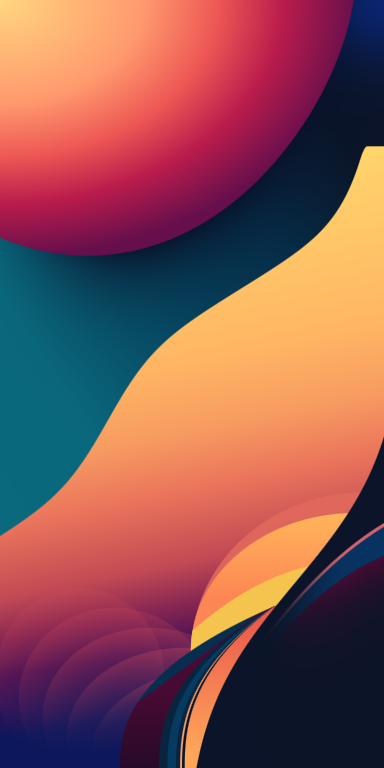
Reproduce this background procedurally as a Shadertoy shader.

```glsl
// Abstract poster: a glowing disc over teal, a golden wave, soft hills and dark petals.

#define NAVY vec3(0.045, 0.08, 0.155)
#define TEAL vec3(0.04, 0.41, 0.49)
#define GOLD vec3(1.0, 0.83, 0.42)
#define CORAL vec3(0.92, 0.46, 0.36)
#define PLUM vec3(0.28, 0.04, 0.20)
#define INDIGO vec3(0.05, 0.09, 0.36)
#define DISC_CENTRE vec2(0.221, -0.052)
#define PETAL_TIP vec2(0.716, 1.578)
#define PETAL_LENGTH 0.422
#define HILLS 5

// Smooth coverage of the region where d is negative
float cover(float d) {
    return clamp(0.5 - d / max(fwidth(d), 1e-5), 0.0, 1.0);
}

// Adds one stop to a colour ramp
vec3 stop(vec3 colour, vec3 next, float from, float to, float t) {
    return mix(colour, next, clamp((t - from) / (to - from), 0.0, 1.0));
}

float ellipse(vec2 p, vec2 centre, vec2 radius) {
    return length((p - centre) / radius) - 1.0;
}

float discDistance(vec2 p) {
    vec2 q = p - DISC_CENTRE;
    float angle = atan(q.y, q.x);
    return length(q) - 0.70 + 0.018 * cos(3.33 * (angle - 0.58));
}

// Height of the wave crest, measured down from the top
float waveCrest(float x) {
    float y = 1.263 - 0.6 * x - 0.135 * tanh((x - 0.281) / 0.117);
    y -= 0.13 * exp((x - 0.93) / 0.057);
    float top = 0.381, blend = 0.035;
    float h = max(blend - abs(y - top), 0.0) / blend;
    return max(y, top) + h * h * blend * 0.25;
}

// Petals share a tip and spread to the given width at the bottom
float petal(vec2 p, float width) {
    float s = clamp((p.y - PETAL_TIP.y) / PETAL_LENGTH, 0.0, 1.0);
    return PETAL_TIP.x - p.x - width * (1.0 - pow(1.0 - s, 2.4));
}

vec3 backdrop(vec2 p, float disc) {
    float t = p.x - 0.6 * p.y;
    vec3 c = stop(TEAL, vec3(0.02, 0.27, 0.38), -0.45, 0.05, t);
    c = stop(c, vec3(0.02, 0.20, 0.31), 0.05, 0.34, t);
    c = stop(c, NAVY, 0.34, 0.68, t);
    float shadow = exp(-max(disc, 0.0) / 0.11) * smoothstep(-0.1, 0.4, p.x);
    c = mix(c, vec3(0.03, 0.07, 0.16), 0.9 * shadow);
    float corner = length(p - vec2(1.0, 0.0));
    return mix(c, vec3(0.04, 0.14, 0.43), exp(-corner * corner / 0.025));
}

vec3 discColour(vec2 p) {
    float t = length(p * vec2(0.72, 1.0));
    vec3 c = stop(vec3(1.0, 0.84, 0.5), vec3(1.0, 0.60, 0.43), 0.0, 0.27, t);
    c = stop(c, vec3(0.93, 0.34, 0.33), 0.27, 0.41, t);
    c = stop(c, vec3(0.73, 0.11, 0.30), 0.41, 0.53, t);
    return stop(c, vec3(0.40, 0.06, 0.30), 0.53, 0.67, t);
}

vec3 waveColour(vec2 p) {
    float t = p.y + 0.2 * p.x;
    vec3 c = stop(GOLD, vec3(1.0, 0.71, 0.39), 0.60, 1.04, t);
    c = stop(c, vec3(0.97, 0.61, 0.38), 1.04, 1.22, t);
    c = stop(c, CORAL, 1.22, 1.37, t);
    c = stop(c, vec3(0.76, 0.29, 0.33), 1.37, 1.56, t);
    c = stop(c, vec3(0.53, 0.15, 0.32), 1.56, 1.67, t);
    c = stop(c, vec3(0.28, 0.07, 0.33), 1.67, 1.77, t);
    return stop(c, INDIGO, 1.77, 1.93, t);
}

void mainImage(out vec4 fragColor, in vec2 fragCoord) {
    // Width is 1, height is 2, y runs downwards
    vec2 uv = fragCoord / iResolution.xy;
    vec2 p = vec2(uv.x, 2.0 - 2.0 * uv.y);

    // Backdrop, disc and wave
    float disc = discDistance(p);
    vec3 c = mix(backdrop(p, disc), discColour(p), cover(disc));
    c = mix(c, waveColour(p), cover(waveCrest(p.x) - p.y));

    // Translucent hills, brightest along the rim
    for (int i = 0; i < HILLS; i++) {
        float k = float(i);
        vec2 centre = vec2(0.208 + 0.091 * k, 1.765 + 0.052 * k);
        float d = ellipse(p, centre, vec2(0.221 + 0.029 * k, 0.234));
        float glow = (0.13 + 0.05 * k) * exp(min(d, 0.0) * 2.5);
        glow *= 1.0 - smoothstep(1.68, 1.98, p.y);
        c = mix(c, vec3(0.88, 0.32, 0.36), cover(d) * glow);
    }

    // Fan: pink veil, orange body and yellow band
    float veil = cover(ellipse(p, vec2(0.95, 1.70), vec2(0.452, 0.418)));
    c = mix(c, vec3(0.88, 0.41, 0.36), 0.9 * veil);
    float body = cover(ellipse(p, vec2(0.925, 1.693), vec2(0.428, 0.357)));
    c = mix(c, stop(vec3(1.0, 0.70, 0.35), vec3(0.99, 0.53, 0.33), 1.35, 1.55, p.y), body);
    float u = 0.807 - p.x;
    float band = cover(1.474 + 0.22 * u + 1.08 * u * u - p.y);
    c = mix(c, vec3(0.96, 0.77, 0.31), band * body);

    // Petals, from the widest to the orange one
    float below = cover(PETAL_TIP.y - p.y);
    vec3 outer = stop(PLUM, vec3(0.15, 0.04, 0.16), 1.80, 2.0, p.y);
    outer = mix(outer, vec3(0.03, 0.18, 0.31), cover(p.y + 0.73 * p.x - 2.09));
    c = mix(c, outer, below * cover(petal(p, 0.404)));
    for (int i = 0; i < 3; i++) {
        float k = float(i);
        vec3 blue = mix(NAVY, vec3(0.02, 0.23, 0.38), 0.4 + 0.6 * mod(k, 2.0));
        c = mix(c, blue, below * cover(petal(p, 0.302 - 0.022 * k)));
    }
    c = mix(c, vec3(0.98, 0.62, 0.42), below * cover(petal(p, 0.247)));
    c = mix(c, NAVY, below * cover(petal(p, 0.242)));
    vec3 flame = stop(vec3(0.92, 0.36, 0.30), vec3(1.0, 0.65, 0.35), 1.62, 1.96, p.y);
    c = mix(c, flame, below * cover(petal(p, 0.235)));

    // Dark slope with plum, blue and pink ribbons
    float v = 1.0 - p.x;
    float line = p.y - (1.367 + 0.6 * v + 1.15 * v * v);
    float ribbon = p.y - (1.448 + 0.4 * v + 1.34 * v * v);
    float fade = 1.0 - smoothstep(0.08, 0.32, v);
    vec3 slope = mix(NAVY, PLUM, fade * cover(-ribbon) * exp(-max(ribbon, 0.0) / 0.07));
    slope = mix(slope, vec3(0.03, 0.20, 0.38), fade * cover(ribbon) * cover(-line));
    slope = mix(slope, vec3(0.82, 0.38, 0.43), fade * cover(abs(line) - 0.005));
    float edge = 0.768 + 0.292 * tanh((1.518 - p.y) / 0.352);
    c = mix(c, slope, cover(edge - p.x));

    fragColor = vec4(c, 1.0);
}
```
